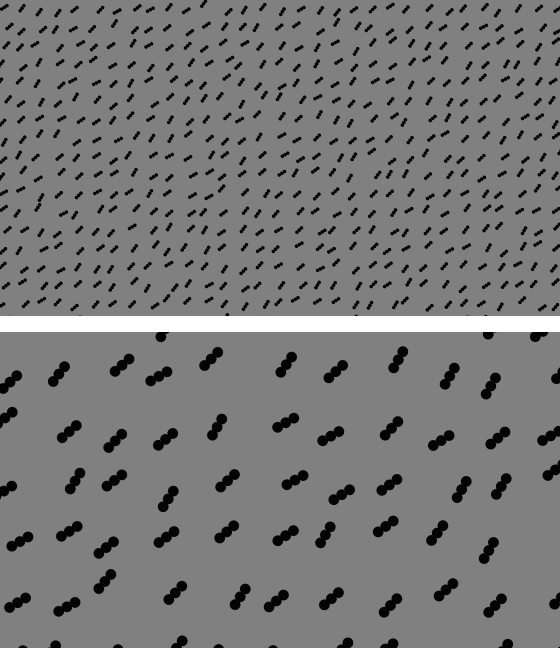
Top, the full canvas; bottom, a detail of the centre.
Write a Shadertoy shader that draws this pattern.

```glsl
// Black three-dot beads, tilted and jittered on a square grid over flat grey.

const float ROWS = 17.14;                     // grid cells over the canvas height
const vec2 GRID_OFFSET = vec2(-0.30, 0.16);   // grid shift, in cells
const float DOT_RADIUS = 0.097;               // in cells
const float DOT_SPACING = 0.168;              // in cells
const float JITTER = 0.33;                    // largest shift of a bead, in cells
const float MEAN_TILT = 0.77;                 // radians
const float TILT_SPREAD = 0.30;               // radians either way
const vec3 GROUND = vec3(0.502);
const vec3 INK = vec3(0.01);

// Three values in 0..1 for a cell and a seed
vec3 hash3(vec2 cell, float seed) {
    vec3 p = fract(vec3(cell, seed).xyx * vec3(0.1031, 0.1030, 0.0973) + seed * 0.137);
    p += dot(p, p.yxz + 33.33);
    return fract((p.xxy + p.yzz) * p.zyx);
}

// Distance to three equal dots in a line along the x axis
float beadDistance(vec2 p, float spacing, float radius) {
    p.x -= spacing * clamp(round(p.x / spacing), -1.0, 1.0);
    return length(p) - radius;
}

// Coordinates of p in a frame turned by angle
vec2 toFrame(vec2 p, float angle) {
    float c = cos(angle), s = sin(angle);
    return vec2(c * p.x + s * p.y, c * p.y - s * p.x);
}

// Distance to the bead that belongs to one cell
float cellDistance(vec2 p, vec2 cell) {
    vec3 a = hash3(cell + 57.0, 1.0);
    vec3 b = hash3(cell + 57.0, 2.0);
    vec2 center = cell + 0.5 + JITTER * (a.xy + b.xy - 1.0);
    float tilt = MEAN_TILT + TILT_SPREAD * (2.0 * a.z - 1.0);
    return beadDistance(toFrame(p - center, tilt), DOT_SPACING, DOT_RADIUS);
}

// Nearest bead, searching neighbours since beads cross cell borders
float patternDistance(vec2 p) {
    vec2 home = floor(p);
    float d = 1.0;
    for (int y = -1; y <= 1; y++) {
        for (int x = -1; x <= 1; x++) {
            d = min(d, cellDistance(p, home + vec2(x, y)));
        }
    }
    return d;
}

void mainImage(out vec4 fragColor, in vec2 fragCoord) {
    float pixel = ROWS / iResolution.y;
    vec2 p = fragCoord * pixel - GRID_OFFSET;
    float ink = 1.0 - smoothstep(-0.65 * pixel, 0.65 * pixel, patternDistance(p));
    fragColor = vec4(mix(GROUND, INK, ink), 1.0);
}
```
